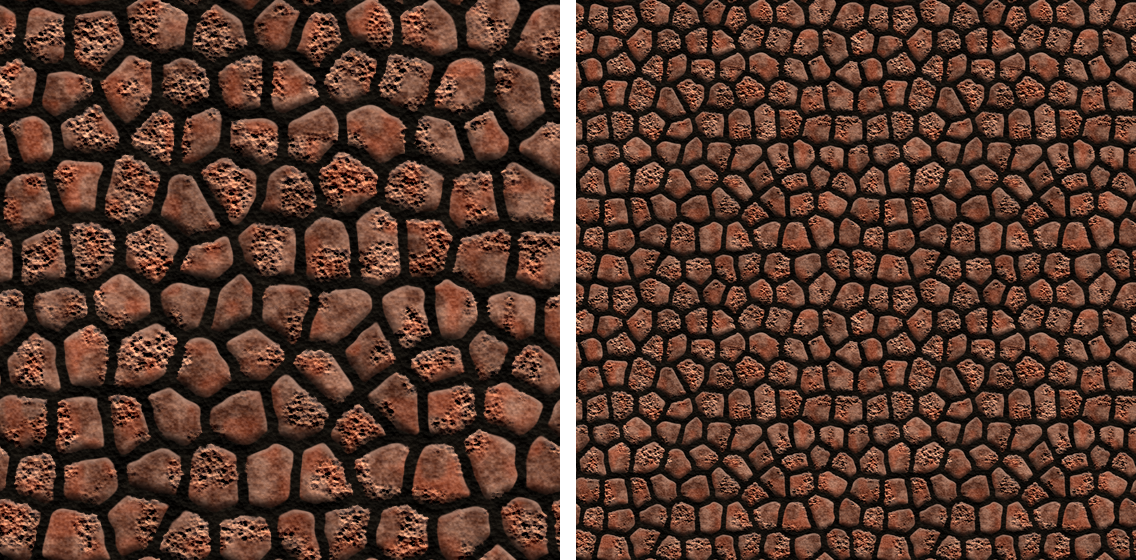
Left: one tile. Right: repeated 2 by 2.
Give the GLSL for this texture, as a WebGL 2 fragment shader.

```glsl
#version 300 es
precision highp float;
// Rough reddish-brown stones set in dark mortar, lit from above.
// A wrapping Voronoi grid with softened borders shapes the stones;
// finer cellular noise is embossed into clustered pits and crumbs.

uniform vec2 u_resolution;
out vec4 fragColor;

const float STONES = 10.0;      // stones per side (even, so rows stagger and wrap)
const float HALF_GAP = 0.092;   // half mortar width, in stone cells
const float ROUNDING = 30.0;    // higher gives sharper corners
const vec2 LIGHT = vec2(0.2, 0.98);

vec2 hash2(vec2 p) {
  vec3 q = fract(vec3(p.xyx) * vec3(0.1031, 0.1030, 0.0973));
  q += dot(q, q.yzx + 33.33);
  return fract((q.xx + q.yz) * q.zy);
}

// Smooth value noise, wrapping after `period` cells.
float noise(vec2 uv, float period) {
  vec2 p = uv * period, i = floor(p), f = fract(p);
  f = f * f * (3.0 - 2.0 * f);
  float a = hash2(mod(i, period)).x;
  float b = hash2(mod(i + vec2(1, 0), period)).x;
  float c = hash2(mod(i + vec2(0, 1), period)).x;
  float d = hash2(mod(i + vec2(1, 1), period)).x;
  return mix(mix(a, b, f.x), mix(c, d, f.x), f.y);
}

// Distance to the nearest scattered point, wrapping after `period` cells.
float cellular(vec2 uv, float period) {
  vec2 p = uv * period, i = floor(p), f = fract(p);
  float nearest = 4.0;
  for (int y = -1; y <= 1; y++)
    for (int x = -1; x <= 1; x++) {
      vec2 g = vec2(x, y);
      vec2 r = g + hash2(mod(i + g, period) + 7.0) - f;
      nearest = min(nearest, dot(r, r));
    }
  return sqrt(nearest);
}

float crumbHeight(vec2 uv) {
  return 0.45 * cellular(uv, 66.0) + 0.3 * cellular(uv, 140.0) + 0.25 * noise(uv, 110.0);
}

// Stone centre inside its cell; alternate rows shift sideways.
vec2 stoneCentre(vec2 cell) {
  vec2 id = mod(cell, STONES);
  float stagger = 0.44 * mod(id.y, 2.0) - 0.22;
  return 0.5 + vec2(stagger, 0.0) + vec2(0.54, 0.66) * (hash2(id + 19.0) - 0.5);
}

// Returns softened border distance and outward border normal; outputs the cell.
vec3 stoneBorder(vec2 p, out vec2 cell) {
  vec2 i = floor(p), f = fract(p), own = vec2(0.0), ownCell = vec2(0.0);
  float nearest = 9.0;
  for (int y = -1; y <= 1; y++)
    for (int x = -1; x <= 1; x++) {
      vec2 g = vec2(x, y), r = g + stoneCentre(i + g) - f;
      if (dot(r, r) < nearest) { nearest = dot(r, r); own = r; ownCell = g; }
    }
  float total = 0.0;
  vec2 normal = vec2(0.0);
  for (int y = -2; y <= 2; y++)
    for (int x = -2; x <= 2; x++) {
      if (x == 0 && y == 0) continue;
      vec2 g = ownCell + vec2(x, y), r = g + stoneCentre(i + g) - f;
      vec2 n = normalize(r - own);
      float w = exp(-ROUNDING * dot(0.5 * (own + r), n));
      total += w;
      normal += w * n;
    }
  cell = mod(i + ownCell, STONES);
  return vec3(-log(total) / ROUNDING, normal / total);
}

vec3 stoneColour(vec2 uv, float tint) {
  float tone = 0.6 * noise(uv, 34.0) + 0.4 * noise(uv, 90.0);
  vec3 c = mix(vec3(0.39, 0.23, 0.17), vec3(0.59, 0.41, 0.33), smoothstep(0.25, 0.75, tone));
  float rust = smoothstep(0.45, 0.8, noise(uv + 0.37, 28.0));
  c = mix(c, vec3(0.60, 0.28, 0.18), 0.55 * rust);
  return c * (0.88 + 0.24 * tint) + 0.13 * (noise(uv, 256.0) - 0.5);
}

void main() {
  vec2 uv = gl_FragCoord.xy / u_resolution;

  // Slightly ragged outlines
  vec2 warp = vec2(noise(uv, 40.0), noise(uv + 0.5, 40.0)) - 0.5;
  vec2 cell;
  vec3 border = stoneBorder((uv + 0.007 * warp) * STONES, cell);

  // Crumbly relief, strongest in patches
  float height = crumbHeight(uv);
  float relief = height - crumbHeight(uv + 0.0022 * LIGHT);
  float patchy = smoothstep(0.42, 0.66, 0.7 * noise(uv, 19.0) + 0.3 * noise(uv, 45.0));
  float pit = patchy * (1.0 - smoothstep(0.2, 0.42, height));
  float inner = border.x - HALF_GAP - 0.12 * patchy * (0.42 - height);

  // Stone face: pits, pale upper bevel, shaded lower bevel
  float facing = dot(border.yz, LIGHT);
  vec3 stone = stoneColour(uv, hash2(cell + 53.0).x) * (1.0 - 0.78 * pit);
  stone += relief * (0.55 + 2.6 * patchy) * vec3(1.0, 0.74, 0.55);
  float rim = 1.0 - smoothstep(0.01, 0.11, inner);
  float slope = 1.0 - smoothstep(0.0, 0.2, inner);
  stone = mix(stone, vec3(0.72, 0.58, 0.51), 0.62 * rim * clamp(facing + 0.15, 0.0, 1.0));
  stone *= 1.0 - 0.78 * slope * clamp(-facing, 0.0, 1.0);

  // Mortar with faint crumbs
  vec3 mortar = vec3(0.065, 0.053, 0.04) * (0.45 + noise(uv, 30.0));
  mortar += max(relief, -0.1) * vec3(0.34, 0.31, 0.26);

  vec3 colour = mix(mortar, stone, smoothstep(-0.02, 0.02, inner));
  fragColor = vec4(clamp(colour, 0.0, 1.0), 1.0);
}
```
